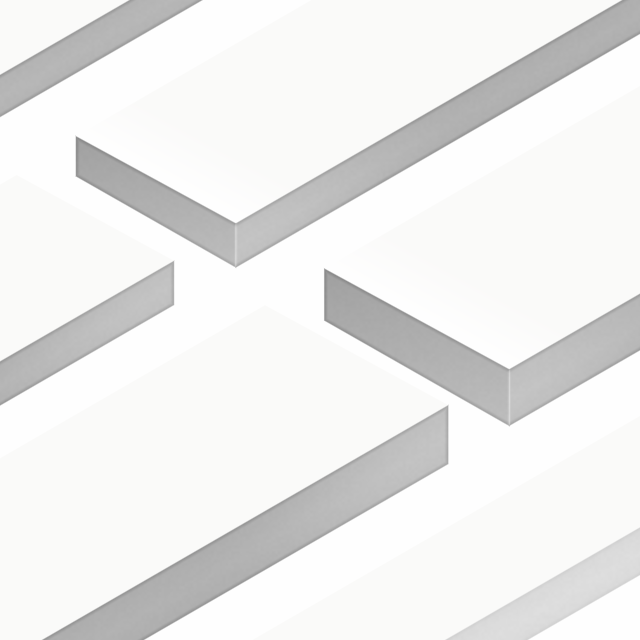
This background is drawn by a WebGL 2 fragment shader. Its source:

```glsl
#version 300 es
precision highp float;

uniform vec2 u_resolution;
out vec4 fragColor;

#define BLOCK_COUNT 6
#define RIGHT_SLOPE 0.578
#define LEFT_SLOPE 0.545
#define LEFT_BASE_SLOPE 0.570
#define SOFTNESS 0.0014
#define RIM_WIDTH 0.007
#define RIM_DARKNESS 0.10
#define GRAIN 0.012

const vec3 FLOOR_COLOR = vec3(0.998);
const vec3 TOP_COLOR = vec3(0.980, 0.979, 0.975);

// Anchor point on the front top edge, then the extent along that edge
const vec4 PLACEMENT[BLOCK_COUNT] = vec4[](
    vec4(0.000, 0.883, -2.0, 2.0),
    vec4(0.3685, 0.651, 0.0, 2.0),
    vec4(0.272, 0.5925, -2.0, 0.0),
    vec4(0.7956, 0.423, 0.0, 2.0),
    vec4(0.7005, 0.367, -2.0, 0.0),
    vec4(1.000, 0.176, -2.0, 2.0));

// Depth, wall height, added brightness
const vec3 SHAPE[BLOCK_COUNT] = vec3[](
    vec3(0.500, 0.066, 0.02),
    vec3(0.250, 0.069, 0.00),
    vec3(0.246, 0.069, 0.00),
    vec3(0.289, 0.0885, 0.00),
    vec3(0.2865, 0.092, 0.00),
    vec3(0.155, 0.0745, 0.17));

float hash(vec2 p) {
    return fract(sin(dot(p, vec2(127.1, 311.7))) * 43758.5453);
}

float valueNoise(vec2 p) {
    vec2 cell = floor(p), f = fract(p);
    f = f * f * (3.0 - 2.0 * f);
    return mix(mix(hash(cell), hash(cell + vec2(1, 0)), f.x),
               mix(hash(cell + vec2(0, 1)), hash(cell + vec2(1, 1)), f.x), f.y);
}

float coverage(float inside, float blur) {
    return smoothstep(-blur, blur, inside);
}

float rim(float edgeDistance) {
    return RIM_DARKNESS * (1.0 - smoothstep(0.0, RIM_WIDTH, edgeDistance));
}

vec3 drawBlock(vec3 color, vec2 p, vec4 place, vec3 shape, float blur) {
    float depth = shape.x, height = shape.y, tone = shape.z;
    float len = place.w - place.z;
    vec2 d = p - place.xy - place.z * vec2(1.0, RIGHT_SLOPE);

    // Top face in skewed coordinates
    float along = (d.y + LEFT_SLOPE * d.x) / (RIGHT_SLOPE + LEFT_SLOPE);
    float across = (d.y - RIGHT_SLOPE * d.x) / (RIGHT_SLOPE + LEFT_SLOPE);
    float topInside = min(min(along, len - along), min(across, depth - across));
    vec3 top = mix(FLOOR_COLOR, TOP_COLOR, smoothstep(-0.02, 0.12, along));
    color = mix(color, top, coverage(topInside, blur));

    // Right wall, brightest next to its ends
    float below = RIGHT_SLOPE * d.x - d.y;
    float sides = min(below, height - below) * 0.866;
    float rightInside = min(sides, min(d.x, len - d.x));
    float fade = smoothstep(0.0, 0.38, min(d.x, len - d.x));
    float shade = mix(0.75, 0.68, fade) + tone;
    shade += 0.035 * (0.5 - abs(below / height - 0.55));
    shade -= rim(min(sides, len - d.x)) * (tone > 0.1 ? 0.3 : 1.0);
    color = mix(color, vec3(shade), coverage(rightInside, blur));

    // Left wall, darkest at the far corner
    float x = -d.x;
    float upper = LEFT_SLOPE * x - d.y;
    float lower = d.y - LEFT_BASE_SLOPE * x + height;
    sides = min(upper, lower) * 0.87;
    float leftInside = min(sides, min(x, depth - x));
    shade = mix(0.725, 0.645, clamp(x / depth, 0.0, 1.0));
    shade += 0.035 * (upper / height - 0.5) - rim(min(sides, depth - x));
    color = mix(color, vec3(shade), coverage(leftInside, blur));

    // Light ridge where both walls meet
    float ridge = min(0.004 - abs(d.x), min(below, height - below));
    return color + 0.05 * smoothstep(0.0, 0.004, ridge);
}

void main() {
    vec2 p = gl_FragCoord.xy / u_resolution;
    float blur = max(SOFTNESS, 0.6 / u_resolution.y);

    vec3 color = FLOOR_COLOR;
    for (int i = 0; i < BLOCK_COUNT; i++) {
        color = drawBlock(color, p, PLACEMENT[i], SHAPE[i], blur);
    }

    // Faint grain, only on the grey walls
    float wallAmount = 1.0 - smoothstep(0.85, 0.97, color.r);
    color += GRAIN * wallAmount * (valueNoise(p * 220.0) - 0.5);
    fragColor = vec4(clamp(color, 0.0, 1.0), 1.0);
}
```
